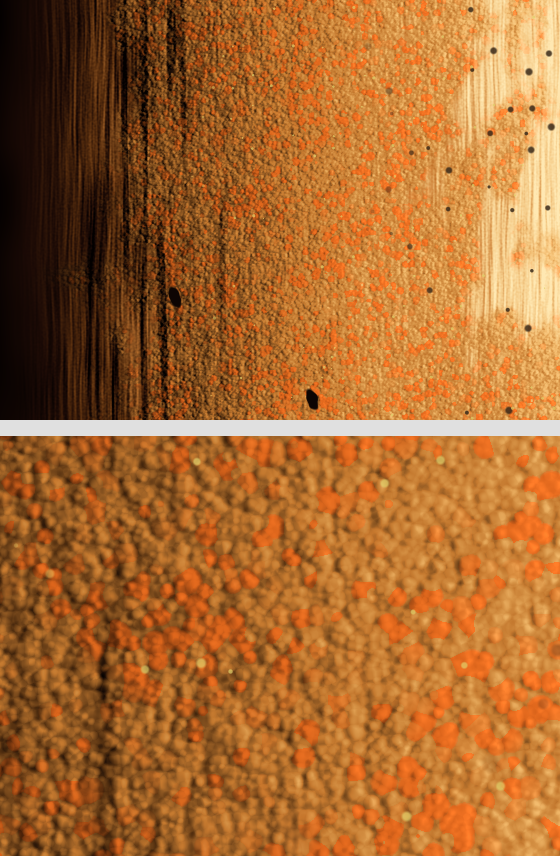
Top, the full canvas; bottom, a detail of the centre.
A Shadertoy shader for this texture:

```glsl
// Weathered wood with an orange, grainy crust, lit from the right.
// A height field of stretched gradient noise and small domes is shaded by its
// slope; the resulting tone picks a colour on a ramp from black-brown to cream.

const vec3 ORANGE = vec3(1.12, 0.49, 0.12);
const vec3 OCHRE = vec3(0.96, 0.63, 0.24);
const vec3 HOLE_DARK = vec3(0.05, 0.02, 0.01);
const vec3 SPECK_DARK = vec3(0.22, 0.16, 0.10);
const vec3 GLINT = vec3(0.88, 0.82, 0.42);

vec2 hash2(vec2 p) {
    vec3 q = fract(p.xyx * vec3(0.1031, 0.1030, 0.0973));
    q += dot(q, q.yzx + 33.33);
    return fract((q.xx + q.yz) * q.zy);
}

float cornerDot(vec2 cell, vec2 f, vec2 corner) {
    return dot(hash2(cell + corner) * 2.0 - 1.0, f - corner);
}

// Gradient noise, roughly -1 to 1
float noise(vec2 p) {
    vec2 cell = floor(p), f = p - cell;
    vec2 w = f * f * f * (f * (f * 6.0 - 15.0) + 10.0);
    float low = mix(cornerDot(cell, f, vec2(0, 0)), cornerDot(cell, f, vec2(1, 0)), w.x);
    float high = mix(cornerDot(cell, f, vec2(0, 1)), cornerDot(cell, f, vec2(1, 1)), w.x);
    return 1.6 * mix(low, high, w.y);
}

float fbm(vec2 p, int octaves) {
    float sum = 0.0, gain = 0.6;
    for (int i = 0; i < octaves; i++) {
        sum += gain * noise(p);
        p = p * 2.1 + 17.3;
        gain *= 0.55;
    }
    return sum;
}

// Scattered domes: x is the height, y a random value per grain
vec2 grains(vec2 p, float scale) {
    vec2 q = p * scale, cell = floor(q), best = vec2(0.0);
    for (int j = -1; j <= 1; j++)
    for (int i = -1; i <= 1; i++) {
        vec2 c = cell + vec2(i, j);
        vec2 d = q - c - hash2(c);
        vec2 kind = hash2(c + 71.7);
        float radius = mix(0.4, 0.85, kind.x);
        float dome = 1.0 - dot(d, d) / (radius * radius);
        if (dome > best.x) best = vec2(dome, kind.y);
    }
    return best;
}

// Sparse round spots, at most one per cell
float spots(vec2 p, float scale, float density, float radius) {
    vec2 q = p * scale, cell = floor(q);
    vec2 kind = hash2(cell + 5.3);
    float d = length(q - cell - mix(vec2(0.3), vec2(0.7), hash2(cell)));
    float r = radius * mix(0.5, 1.2, kind.y);
    return step(kind.x, density) * (1.0 - smoothstep(0.6 * r, 1.3 * r, d));
}

// Vertical fibres
float wood(vec2 p) {
    p.x += 0.006 * noise(p * vec2(6.0, 4.0));
    return 0.55 * noise(p * vec2(100.0, 4.0)) + 0.35 * noise(p * vec2(210.0, 11.0))
         + 0.4 * noise(p * vec2(36.0, 3.0));
}

float surface(vec2 p, float cover) {
    float crust = 0.6 * grains(p, 72.0).x + 0.35 * grains(p, 135.0).x
                + 0.5 * noise(p * 24.0);
    return mix(wood(p), 0.3 * wood(p) + crust, cover);
}

vec3 toneRamp(float t) {
    const vec3 tones[8] = vec3[8](
        vec3(0.01, 0.0, 0.0), vec3(0.11, 0.04, 0.02), vec3(0.33, 0.17, 0.05),
        vec3(0.56, 0.33, 0.13), vec3(0.78, 0.46, 0.18), vec3(0.86, 0.61, 0.33),
        vec3(0.96, 0.80, 0.54), vec3(1.0, 0.91, 0.70));
    const float stops[8] = float[8](0.0, 0.09, 0.24, 0.41, 0.575, 0.76, 0.93, 1.12);
    vec3 c = tones[0];
    for (int i = 1; i < 8; i++)
        c = mix(c, tones[i], clamp((t - stops[i - 1]) / (stops[i] - stops[i - 1]), 0.0, 1.0));
    return c;
}

void mainImage(out vec4 fragColor, in vec2 fragCoord) {
    vec2 p = fragCoord / iResolution.y;
    float u = fragCoord.x / iResolution.x;

    // Crust coverage: dense in the middle, ragged towards both sides
    float rightSide = smoothstep(0.62, 0.95, u);
    float lowRight = rightSide * (1.0 - smoothstep(0.0, 0.28, p.y));
    float density = smoothstep(0.12, 0.36, u) - 0.75 * rightSide + 0.45 * lowRight;
    float patches = fbm(p * vec2(7.0, 4.5), 4);
    float cover = smoothstep(0.2, 0.6, density + 0.8 * patches);

    // Relief lit from the right
    float height = surface(p, cover);
    float slope = height - surface(p + vec2(0.005, 0.0015), cover);
    float bark = (1.0 - smoothstep(0.2, 0.36, u)) * fbm(p * vec2(20.0, 3.0), 3);
    float crack = smoothstep(0.2, 0.55, noise(p * vec2(42.0, 1.6)))
                * smoothstep(0.1, 0.2, u) * (1.0 - smoothstep(0.32, 0.5, u));
    float detail = 0.24 * slope + 0.11 * (height - 0.3 * cover)
                 + 0.07 * noise(p * 170.0) + 0.2 * bark - 0.17 * crack;

    // Overall light and tone
    float tone = u + 0.06 * fbm(p * vec2(4.0, 2.5), 2) + 0.02;
    tone += rightSide * (0.05 - 0.16 * cover) - 0.08 * lowRight;
    tone += detail * smoothstep(0.01, 0.26, u);
    vec3 color = toneRamp(tone);

    // Orange and ochre grains
    vec2 grain = grains(p, 72.0);
    float vivid = smoothstep(0.45, 0.85, grain.y + 0.35 * noise(p * 9.0) - 0.15 * rightSide);
    float stain = cover * mix(0.4, 0.85, vivid * smoothstep(0.0, 0.35, grain.x));
    color = mix(color, color.r * mix(OCHRE, ORANGE, vivid), stain);

    // Dark specks, pale glints and bored holes
    float speck = spots(p, 21.0, 0.13, 0.16) * smoothstep(0.58, 0.8, u);
    color = mix(color, SPECK_DARK, 0.85 * speck);
    float glint = spots(p + 3.1, 42.0, 0.06, 0.14) * smoothstep(0.25, 0.45, u);
    color = mix(color, GLINT, 0.7 * glint);
    for (int i = 0; i < 2; i++) {
        vec2 d = p - vec2(0.417, 0.292) - float(i) * vec2(0.326, -0.243);
        d.x += 0.25 * d.y + 0.003 * noise(p * 60.0);
        float rim = length(d / vec2(0.014, 0.026));
        color = mix(HOLE_DARK, color, smoothstep(0.8, 1.1, rim));
    }
    fragColor = vec4(clamp(color, 0.0, 1.0), 1.0);
}
```
